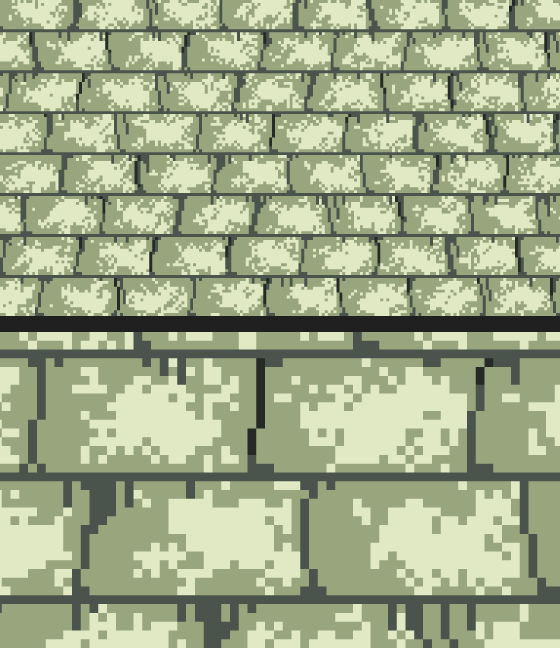
Top: the whole. Bottom: its middle third, enlarged.
Write a Shadertoy shader that draws this texture.

```glsl
const float CELLS_HIGH = 108.0;   // square cells over the canvas height
const float COURSE = 14.0;        // course height, mortar included
const float BRICK = 25.1;         // mean brick length
const int SAMPLES = 4;            // edge smoothing per axis

const vec3 LIGHT = vec3(0.88, 0.91, 0.77);
const vec3 STONE = vec3(0.60, 0.65, 0.49);
const vec3 MORTAR = vec3(0.29, 0.33, 0.30);
const vec3 GAP = vec3(0.15, 0.16, 0.15);

float hash(vec2 p) {
    vec3 q = fract(p.xyx * 0.1031);
    q += dot(q, q.yzx + 33.33);
    return fract((q.x + q.y) * q.z);
}

// Independent random value number n of one brick
float brickRandom(vec2 id, float n) {
    return hash(id * vec2(7.3, 13.7) + n * 31.9 + 50.0);
}

// Alternating bond, with each pair of courses slid sideways
float courseShift(float course) {
    vec4 slide = vec4(2.0, -2.3, 3.7, 0.0);
    int pair = int(mod(floor(course / 2.0), 4.0));
    return slide[pair] + 12.5 * (1.0 - mod(course, 2.0)) - 1.5;
}

// First cell of a brick; lengths drift slowly across the wall
float brickStart(float index, float shift) {
    float x = shift + BRICK * index;
    return floor(x + 1.5 * sin((x - 48.0) / 36.0) + 0.5);
}

// Grainy highlight, heavier towards the right of the brick
float highlight(vec2 q, vec2 cell, vec2 id) {
    vec2 centre = vec2(0.58, 0.47) + 0.12 * vec2(brickRandom(id, 1.0) - 0.5,
                                                 brickRandom(id, 2.0) - 0.5);
    vec2 e = abs(q - centre) / vec2(0.47, 0.48);
    float body = 1.0 - pow(dot(e * e, e), 1.0 / 3.0);
    float phase = 6.28 * brickRandom(id, 3.0);
    float strokes = sin(0.75 * (cell.x - cell.y) + phase)
                  + sin(0.37 * cell.x + 0.6 * cell.y + 2.0 * phase);
    float grain = hash(cell + 17.0) - 0.5;
    return step(0.29, body + 0.16 * strokes + 0.75 * grain + 0.3 * (q.x - 0.6));
}

// Upright joint: 0 is none, 1 is mortar, 2 is an open gap
float joint(float x, float y, vec2 id) {
    float wave = brickRandom(id, 4.0);
    float at = 1.0 + floor(0.9 * sin(0.25 * y + 6.28 * wave) + 0.5);
    float wide = step(0.45, brickRandom(id, 5.0))
               * step(13.0 * brickRandom(id, 6.0) - 4.0, y);
    float line = step(at, x) * step(x, at + wide);

    // Rounded corners
    float corner = step(6.5, abs(y - 6.0) + 0.5) * step(abs(x - at - 0.5), 1.5)
                 * step(0.35, hash(id * 9.0 + vec2(x, y)));

    // Chip split off beside the joint
    float chipX = 3.0 + step(y, 8.0 + 3.0 * wave);
    float chip = step(0.55, brickRandom(id, 7.0)) * step(abs(x - chipX), 0.5)
               * step(3.0 + 7.0 * wave, y);

    float open = step(0.5, brickRandom(id, 8.0)) * step(abs(x - at), 0.5)
               * step(13.0 * brickRandom(id, 9.0), y);
    return max(max(line, corner), max(chip, 2.0 * open));
}

// Short crack hanging from the mortar above
float crack(float x, float y, float course) {
    float depth = 1.0 + floor(3.0 * hash(vec2(x, course + 40.0)));
    return step(0.92, hash(vec2(x + 5.0, course * 3.0))) * step(13.0 - depth, y);
}

vec3 wall(vec2 cell) {
    float course = floor(cell.y / COURSE);
    float y = cell.y - course * COURSE;
    if (y > 12.5) return MORTAR;

    // Find the brick that holds this cell
    float shift = courseShift(course);
    float index = floor((cell.x - shift) / BRICK) + 1.0;
    for (int i = 0; i < 2; i++)
        if (cell.x < brickStart(index, shift)) index -= 1.0;
    float start = brickStart(index, shift);
    float size = brickStart(index + 1.0, shift) - start;
    float x = cell.x - start;
    vec2 id = vec2(index, course);

    vec2 q = vec2(x - 1.5, y + 0.5) / vec2(size - 1.0, 13.0);
    vec3 color = mix(STONE, LIGHT, highlight(q, cell, id));
    color = mix(color, MORTAR, crack(cell.x, y, course));
    float seam = joint(x, y, id);
    color = mix(color, MORTAR, min(seam, 1.0));
    return mix(color, GAP, step(1.5, seam));
}

void mainImage(out vec4 fragColor, in vec2 fragCoord) {
    vec3 sum = vec3(0.0);
    for (int i = 0; i < SAMPLES * SAMPLES; i++) {
        vec2 offset = (vec2(i % SAMPLES, i / SAMPLES) + 0.5) / float(SAMPLES) - 0.5;
        sum += wall(floor((fragCoord + offset) / iResolution.y * CELLS_HIGH));
    }
    fragColor = vec4(sum / float(SAMPLES * SAMPLES), 1.0);
}
```
